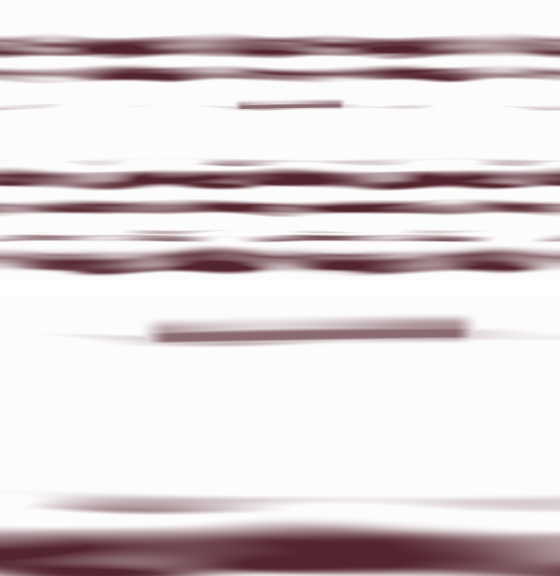
Top: the whole. Bottom: its middle third, enlarged.
A WebGL 1 fragment shader for this pattern:

```glsl
precision highp float;
// Dry-brushed horizontal stripes in wine ink on white, two repeats across and
// one down. Each stripe is a soft wavering band whose density swells along x;
// wrapping streak noise frays it, and a slow term varies the two repeats.

uniform vec2 u_resolution;

const float TAU = 6.2831853;
const float REPEATS = 2.0;
const vec3 PAPER = vec3(0.992, 0.990, 0.991);
const vec3 INK = vec3(0.335, 0.145, 0.185);
const float SWELL = 0.12;         // density swing, once per repeat
const float PULSE = 0.17;         // density swing, twice per repeat
const float REPEAT_CHANGE = 0.09; // canvas-wide difference between repeats
const float STREAKS = 0.75;       // contrast of the bristle streaks
const float FRAY = 0.75;          // edge displacement, in half widths
const float WAVER = 0.0035;       // vertical drift of the stripes
const vec2 STREAK_CELLS = vec2(5.0, 58.0);
const vec2 CHANGE_CELLS = vec2(9.0, 46.0);

float hash(vec2 p) {
  return fract(sin(dot(p, vec2(127.1, 311.7))) * 43758.545);
}

// Value noise that wraps after a whole number of cells.
float wrapNoise(vec2 p, vec2 period) {
  vec2 i = floor(p);
  vec2 f = fract(p);
  f = f * f * (3.0 - 2.0 * f);
  vec2 a = mod(i, period);
  vec2 b = mod(i + 1.0, period);
  return mix(mix(hash(a), hash(vec2(b.x, a.y)), f.x),
             mix(hash(vec2(a.x, b.y)), hash(b), f.x), f.y);
}

// Long, slightly slanting bristle marks, mostly shared by both repeats.
float bristles(vec2 uv) {
  uv.y += 0.006 * sin(TAU * REPEATS * uv.x);
  vec2 tile = vec2(uv.x * REPEATS, uv.y);
  float shared = wrapNoise(tile * STREAK_CELLS, STREAK_CELLS);
  float own = wrapNoise(uv * CHANGE_CELLS + 0.5, CHANGE_CELLS);
  return mix(shared, own, 0.3) - 0.5;
}

// Soft cross-section: feathered above, crisper below.
float crossSection(float d, float halfWidth) {
  float pixel = 1.0 / u_resolution.y;
  float above = 1.0 - smoothstep(0.35 * halfWidth, 1.4 * halfWidth + pixel, d);
  float below = 1.0 - smoothstep(0.55 * halfWidth, 1.2 * halfWidth + pixel, -d);
  return above * below;
}

// Ink coverage of a stripe; the phases place its dark passages along x.
float stripe(vec2 uv, float centre, float halfWidth, float density,
             float swellPhase, float pulsePhase, float grain) {
  float turn = TAU * uv.x;
  float drift = WAVER * sin(REPEATS * turn + centre * 40.0)
              + 0.5 * WAVER * sin(2.0 * REPEATS * turn + centre * 90.0);
  float d = fract(uv.y - centre - drift + 0.5) - 0.5;
  d += grain * FRAY * halfWidth;
  density += SWELL * cos(REPEATS * turn - TAU * swellPhase)
           + PULSE * cos(2.0 * REPEATS * turn - TAU * pulsePhase)
           - REPEAT_CHANGE * cos(turn)
           + STREAKS * grain;
  return crossSection(d, halfWidth) * clamp(density, 0.0, 1.0);
}

// One short loaded stroke, darkest along its lower edge.
float loadedStroke(vec2 uv, float grain) {
  float ends = smoothstep(0.415, 0.435, uv.x)
             * (1.0 - smoothstep(0.603, 0.620, uv.x));
  float d = uv.y - 0.624 - 0.003 * sin(TAU * 2.0 * uv.x);
  float body = crossSection(d, 0.014) * (0.35 + 0.5 * grain);
  float rim = crossSection(d + 0.004, 0.007) * 0.68;
  return ends * clamp(max(body, rim), 0.0, 1.0);
}

void main() {
  vec2 uv = gl_FragCoord.xy / u_resolution;
  float grain = bristles(uv);

  // Broad stripes.
  float ink = stripe(uv, 0.833, 0.031, 0.76, 0.42, 0.90, grain);
  ink = max(ink, stripe(uv, 0.734, 0.022, 0.67, 0.48, 0.00, grain));
  ink = max(ink, stripe(uv, 0.359, 0.028, 0.87, 0.64, 0.20, grain));
  ink = max(ink, stripe(uv, 0.258, 0.020, 0.74, 0.12, 0.72, grain));
  ink = max(ink, stripe(uv, 0.064, 0.036, 0.77, 0.78, 0.50, grain));

  // Thin stripes and faint wisps.
  ink = max(ink, stripe(uv, 0.617, 0.006, 0.08, 0.00, 0.00, grain));
  ink = max(ink, stripe(uv, 0.421, 0.009, 0.03, 0.85, 0.72, grain));
  ink = max(ink, stripe(uv, 0.174, 0.006, -0.06, 0.60, 0.22, grain));
  ink = max(ink, stripe(uv, 0.148, 0.009, 0.44, 0.24, 0.20, grain));
  ink = max(ink, loadedStroke(uv, grain));

  gl_FragColor = vec4(mix(PAPER, INK, ink), 1.0);
}
```
